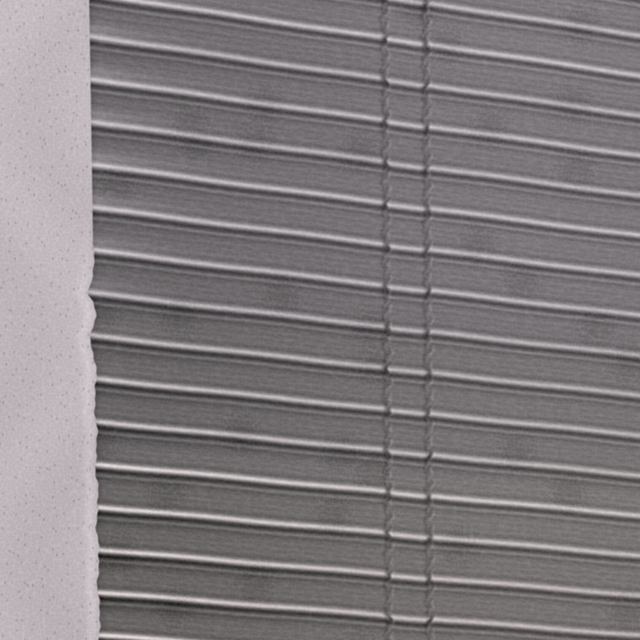
Give the GLSL for this texture, as a Shadertoy shader.

```glsl
// Tilted metal blind slats with two twisted cords, beside a rough plaster wall.
const vec3 TINT = vec3(1.0, 0.965, 0.99);     // faint mauve cast
const vec3 WARM = vec3(1.01, 0.97, 0.94);     // warmer light near the bottom
const vec3 WALL = vec3(0.755, 0.72, 0.74);
const float FIRST_SLAT = 0.037;               // first ridge at the left, from the top
const float SLOPE = 0.143;                    // fall of that ridge across the canvas
const float PITCH = 0.0674;                   // ridge spacing at the left
const float PITCH_SHRINK = 0.0049;            // perspective loss of spacing to the right
const float BODY_LEFT = 0.425, BODY_RIGHT = 0.485;
const float RIDGE_WIDTH = 0.063, GROOVE_WIDTH = 0.06;  // in slat pitches
const float CORD_X = 0.601, CORD_GAP = 0.064, CORD_LEAN = 0.007;
const float CORD_WIDTH = 0.0042;
const float WALL_X = 0.139, WALL_LEAN = 0.016;
const float GRAIN = 0.09;

vec2 hash2(vec2 p) {
    vec3 q = fract(p.xyx * vec3(0.1031, 0.103, 0.0973));
    q += dot(q, q.yzx + 33.33);
    return fract((q.xx + q.yz) * q.zy);
}

// Distance to the nearest scattered cell point.
float cellular(vec2 p) {
    vec2 cell = floor(p), local = fract(p);
    float nearest = 4.0;
    for (int j = -1; j <= 1; j++)
        for (int i = -1; i <= 1; i++) {
            vec2 o = vec2(i, j);
            vec2 r = o + hash2(cell + o) - local;
            nearest = min(nearest, dot(r, r));
        }
    return sqrt(nearest);
}

float bump(float x, float width) {
    return exp(-x * x / (width * width));
}

// Wall border: leaning, torn along its lower part.
float wallEdge(float y) {
    float torn = smoothstep(0.33, 0.46, y);
    float wobble = sin(y * 67.0) + 0.6 * sin(y * 141.0 + 1.3) + 0.4 * sin(y * 310.0);
    float chip = bump(y - 0.455, 0.012) + 0.7 * bump(y - 0.53, 0.018);
    return WALL_X + WALL_LEAN * y + torn * 0.0017 * wobble - 0.009 * chip;
}

// Slat brightness; p has y pointing down.
float slatTone(vec2 p, float fromWall) {
    float betweenCords = smoothstep(CORD_X, CORD_X + 0.006, p.x)
                       * (1.0 - smoothstep(CORD_X + CORD_GAP, CORD_X + CORD_GAP + 0.006, p.x));
    float y = p.y - 0.002 * betweenCords + 0.0006 * sin(p.x * 23.0 + p.y * 9.0);
    float phase = (y - FIRST_SLAT - SLOPE * p.x) / (PITCH - PITCH_SHRINK * p.x);
    float slat = floor(phase + 0.5);
    float f = phase - slat;                    // 0 on the ridge, positive below it
    float vary = hash2(vec2(slat + 40.0, 7.0)).x - 0.5;
    float lowLeft = smoothstep(0.2, 1.0, p.y) * exp(-2.6 * fromWall);

    float tone = mix(BODY_LEFT, BODY_RIGHT, smoothstep(0.15, 0.85, p.x));
    tone += 0.025 * (0.5 - p.y) + 0.02 * vary;
    tone += 0.012 * sin(f * 44.0) - 0.05 * lowLeft * bump(f - 0.32, 0.2);

    // Pale dust above the ridges near the upper wall.
    float dust = exp(-8.0 * fromWall) * (1.0 - smoothstep(0.25, 0.75, p.y));
    tone += 0.17 * dust * smoothstep(-0.5, -0.1, f) * (1.0 - smoothstep(-0.05, 0.04, f));

    // Lit ridge, shadow groove, thin lower lip.
    float shine = 0.25 + 0.2 * lowLeft + 0.05 * (1.0 - p.x) + 0.05 * vary;
    tone += shine * bump(f, RIDGE_WIDTH);
    tone -= (0.16 + 0.07 * lowLeft) * bump(f - 0.145, GROOVE_WIDTH);
    tone += 0.07 * bump(f - 0.245, 0.035);
    tone -= 0.07 * bump(f - 0.32, 0.04);
    tone -= 0.05 * bump(f + 0.13, 0.045);

    // Cords: twisted strands, dark where they cross a ridge.
    for (int i = 0; i < 2; i++) {
        float id = float(i);
        float twist = 0.0017 * sin(p.y * 150.0 + id * 2.0) + 0.001 * sin(p.y * 391.0 + id);
        float dx = p.x - CORD_X - id * CORD_GAP - CORD_LEAN * p.y - twist;
        float cord = bump(dx, CORD_WIDTH);
        float strand = sin(p.y * 270.0 + dx * 500.0 + id);
        tone = mix(tone, 0.43 + 0.05 * strand, 0.75 * cord);
        tone -= 0.15 * cord * bump(f - 0.06, 0.13);
        tone += 0.07 * bump(dx - 0.006, 0.0025) * (0.5 + 0.5 * strand);
        tone -= 0.06 * bump(dx + 0.005, 0.003);
    }
    return tone;
}

void mainImage(out vec4 fragColor, in vec2 fragCoord) {
    vec2 p = fragCoord / iResolution.xy;
    p.y = 1.0 - p.y;
    float pixel = 1.0 / iResolution.x;
    float fromWall = p.x - wallEdge(p.y);

    // Shared surface noise: fine grain, stretched grain and sparse stains.
    float fine = cellular(p * 190.0) - 0.48;
    float streak = cellular(vec2(p.x * 70.0, (p.y - 0.12 * p.x) * 210.0)) - 0.48;
    float stain = 1.0 - smoothstep(0.04, 0.24, cellular(p * 6.0 + 3.7) + 0.12 * fine);

    // Slats
    float tone = slatTone(p, max(fromWall, 0.0));
    tone += GRAIN * (0.45 * fine + 0.55 * streak) - 0.035 * stain;
    tone -= 0.1 * exp(-max(fromWall, 0.0) / 0.005);
    vec3 slats = tone * mix(TINT, WARM, 0.6 * smoothstep(0.4, 1.0, p.y));

    // Plaster
    float pits = 1.0 - smoothstep(0.05, 0.16, cellular(p * vec2(60.0, 45.0)));
    float shade = 0.025 * (0.5 - p.y) + 0.012 * sin(p.x * 31.0 + 3.0 * sin(p.y * 9.0));
    vec3 plaster = WALL + shade + 0.055 * fine - 0.07 * pits;
    plaster += 0.05 * bump(fromWall + 0.012, 0.008) * smoothstep(0.3, 0.5, p.y);

    vec3 color = mix(plaster, slats, smoothstep(-pixel, pixel + 0.001, fromWall));
    fragColor = vec4(clamp(color, 0.0, 1.0), 1.0);
}
```
